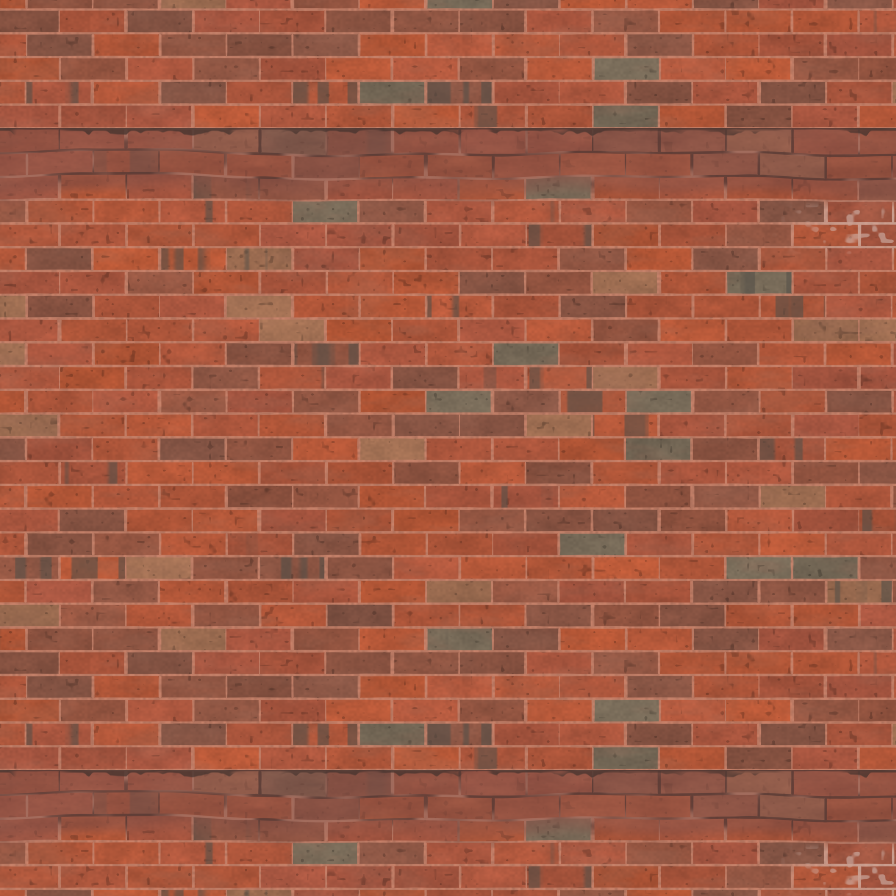
Reproduce this texture procedurally as a WebGL 1 fragment shader.

```glsl
precision highp float;

uniform vec2 u_resolution;

float hash(vec2 p) {
  return fract(sin(dot(p, vec2(127.1, 311.7))) * 43758.5453);
}

float noise(vec2 p) {
  vec2 i = floor(p), f = fract(p);
  f = f * f * (3.0 - 2.0 * f);
  return mix(mix(hash(i), hash(i + vec2(1.0, 0.0)), f.x),
             mix(hash(i + vec2(0.0, 1.0)), hash(i + vec2(1.0, 1.0)), f.x), f.y);
}

float fbm(vec2 p) {
  float sum = 0.0, amp = 0.5;
  for (int i = 0; i < 4; i++) {
    sum += amp * noise(p);
    p = p * 2.03 + 17.3;
    amp *= 0.5;
  }
  return sum;
}

// Fired clay colour: mostly red, some brown, a few tan or grey-green
vec3 clayColor(vec2 id) {
  float kind = hash(id + 3.7);
  vec3 red = mix(vec3(0.64, 0.33, 0.25), vec3(0.71, 0.34, 0.21), hash(id + 9.1));
  vec3 brown = mix(vec3(0.50, 0.32, 0.26), vec3(0.58, 0.33, 0.25), hash(id + 5.3));
  vec3 tan_ = vec3(0.62, 0.43, 0.32);
  vec3 green = vec3(0.46, 0.41, 0.34);
  vec3 c = mix(red, brown, step(0.66, kind));
  c = mix(c, tan_, step(0.89, kind));
  c = mix(c, green, step(0.95, kind));
  return c * (0.95 + 0.1 * hash(id + 21.9));
}

void main() {
  vec2 uv = gl_FragCoord.xy / u_resolution;
  float px = 1.0 / min(u_resolution.x, u_resolution.y);

  // Courses counted down from the seam; the wall repeats every 27 courses
  float course = mod((1.0 - uv.y) * 37.7 - 5.4, 27.0);
  vec2 wall = vec2(uv.x * 13.45, course);
  float worn = 1.0 - smoothstep(2.5, 3.6, course + 0.8 * noise(wall * vec2(0.7, 1.0)));
  float sag = worn * smoothstep(0.0, 0.8, course);
  course += sag * 0.35 * (noise(vec2(wall.x * 0.8, 4.0)) - 0.5);

  // Running bond
  float row = floor(course);
  float x = wall.x - 0.893 + 0.5 * mod(row, 2.0);
  vec2 id = vec2(floor(x), row);
  vec2 cell = vec2(fract(x) + 0.03 * (hash(id + 1.3) - 0.5), fract(course));

  // Clay with mottling, grain and pits
  float mottle = fbm(wall * vec2(3.0, 1.6) + 5.0);
  float grain = noise(wall * vec2(24.0, 9.0));
  vec3 color = clayColor(id);
  color *= 0.86 + 0.22 * mottle + 0.08 * grain;
  color = mix(color, vec3(0.60, 0.41, 0.34), 0.22 * smoothstep(0.45, 0.75, fbm(wall * 1.3 + 40.0)));
  color *= 1.0 - 0.2 * smoothstep(0.8, 0.95, noise(wall * vec2(13.0, 5.0) + 70.0));

  // Dark upright kiln streaks on a few bricks
  float streak = smoothstep(0.55, 0.75, noise(vec2(wall.x * 7.0, row * 5.0)));
  streak *= step(0.91, hash(id + 33.0));
  color = mix(color, vec3(0.33, 0.31, 0.28), 0.6 * streak);

  // Weathered band below the seam
  vec3 grime = mix(vec3(0.46, 0.27, 0.24), vec3(0.61, 0.37, 0.31), fbm(wall * vec2(1.6, 2.2)));
  color = mix(color, grime, 0.65 * worn);

  // Thin pale joints, dirty and broken inside the band
  vec2 gap = (0.5 - abs(cell - 0.5)) / vec2(13.45, 37.7);
  float width = 0.0011 + 0.0005 * noise(wall * vec2(4.0, 3.0) + 11.0);
  float joint = 1.0 - smoothstep(width - 0.6 * px, width + 0.6 * px, min(gap.x, gap.y));
  float patchy = noise(wall * vec2(2.5, 1.5) + 90.0);
  vec3 mortar = vec3(0.76, 0.50, 0.41) * (0.92 + 0.14 * grain);
  vec3 dirtyMortar = mix(vec3(0.33, 0.22, 0.20), vec3(0.66, 0.45, 0.39), smoothstep(0.3, 0.7, patchy));
  color = mix(color, mix(mortar, dirtyMortar, worn), joint * mix(0.9, 0.75, worn));

  // Ragged dark crack along the seam
  float ragged = 0.06 + 0.22 * pow(noise(vec2(wall.x * 9.0, 2.0)), 3.0);
  float crack = 1.0 - smoothstep(ragged, ragged + 0.06 + 20.0 * px, wall.y);
  color = mix(color, vec3(0.27, 0.20, 0.18), 0.75 * crack * smoothstep(0.2, 0.5, patchy));

  // Chalky salt bloom near the right edge, below the band
  float bloom = smoothstep(0.85, 0.95, uv.x) * smoothstep(3.0, 3.5, wall.y)
              * (1.0 - smoothstep(4.8, 5.5, wall.y));
  float chalk = smoothstep(0.68, 0.85, noise(wall * vec2(8.0, 4.0) + 25.0));
  color = mix(color, vec3(0.83, 0.74, 0.71), bloom * max(0.55 * chalk, 0.5 * joint));

  gl_FragColor = vec4(color, 1.0);
}
```
